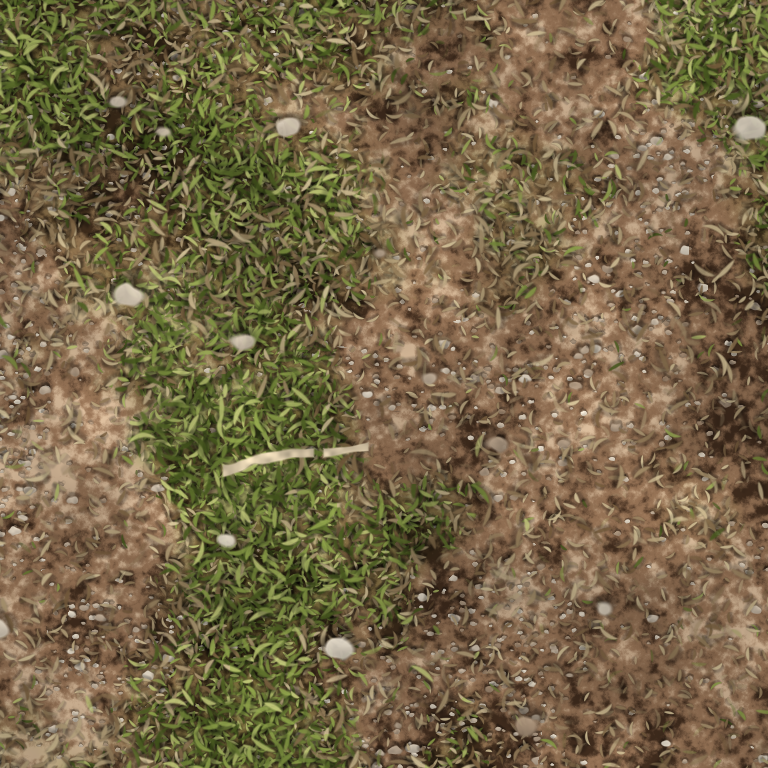
Reproduce this texture procedurally as a WebGL 1 fragment shader.

```glsl
precision highp float;
// Draws patchy grass on crumbly brown soil, with straw, pebbles and a broken stick.
uniform vec2 u_resolution;

float hash(vec2 p) {
  vec3 q = fract(p.xyx * 0.1031);
  q += dot(q, q.yzx + 33.33);
  return fract((q.x + q.y) * q.z);
}

vec2 hash2(vec2 p) {
  return vec2(hash(p), hash(p + 71.3));
}

float noise(vec2 p) {
  vec2 i = floor(p), f = fract(p);
  f = f * f * (3.0 - 2.0 * f);
  return mix(mix(hash(i), hash(i + vec2(1, 0)), f.x),
             mix(hash(i + vec2(0, 1)), hash(i + vec2(1, 1)), f.x), f.y);
}

float fbm(vec2 p) {
  float sum = 0.0, weight = 0.52;
  for (int i = 0; i < 5; i++) {
    sum += weight * noise(p);
    p = mat2(1.6, 1.2, -1.2, 1.6) * p + 17.3;
    weight *= 0.5;
  }
  return sum;
}

// Share of grass: a ragged upright band, wider at the top, and a tuft at the right.
float grassCover(vec2 p) {
  float band = 1.0 - abs(p.x - 0.43) / (0.3 + 0.25 * smoothstep(0.6, 1.0, p.y));
  vec2 tuft = (p - vec2(1.0, 0.7)) / vec2(0.09, 0.13);
  float field = fbm(p * 4.5 + 3.7) + 0.26 * (band - 0.5) + 0.4 * exp(-dot(tuft, tuft));
  return smoothstep(0.4, 0.68, field);
}

vec3 soil(vec2 p) {
  float broad = fbm(p * 5.0 + 40.0);
  float clods = fbm(p * 28.0 + 9.0);
  float grains = fbm(p * 95.0);
  float tone = 0.5 + 0.9 * (broad - 0.5) + 0.85 * (clods - 0.5) + 0.95 * (grains - 0.5);
  vec3 color = mix(vec3(0.22, 0.15, 0.10), vec3(0.51, 0.39, 0.29), smoothstep(0.1, 0.56, tone));
  return mix(color, vec3(0.73, 0.63, 0.52), smoothstep(0.54, 0.98, tone));
}

// One curved, tapering blade per cell; green in grass, mostly straw on soil.
void drawBlades(inout vec3 color, vec2 p, float cells, float seed, float cover, float lush) {
  vec2 grid = p * cells;
  for (float j = -1.0; j <= 1.0; j++)
  for (float i = -1.0; i <= 1.0; i++) {
    vec2 cell = floor(grid) + vec2(i, j);
    vec2 place = hash2(cell + seed), kind = hash2(cell + seed + 19.7);
    vec2 d = grid - cell - place;
    float angle = 6.2832 * kind.x;
    d = mat2(cos(angle), -sin(angle), sin(angle), cos(angle)) * d;
    d.y += (kind.y - 0.5) * 1.3 * d.x * d.x;
    float along = abs(d.x) / (0.35 + 0.45 * place.x);
    float side = 0.12 * (1.0 - min(along * along, 1.0));
    float tip = smoothstep(1.0, 0.7, along);
    float need = fract(kind.y * 7.0 + place.y * 3.0);
    float present = smoothstep(need - 0.08, need + 0.08, 0.12 + 0.85 * cover);
    float shadow = smoothstep(0.28, 0.0, abs(d.y + 0.12) - side) * tip;
    float blade = smoothstep(0.07, -0.07, abs(d.y) - side) * tip;
    float shade = fract(place.x * 13.0 + kind.x * 5.0);
    vec3 green = mix(vec3(0.24, 0.30, 0.10), vec3(0.50, 0.57, 0.26), smoothstep(0.0, 0.6, shade));
    green = mix(green, vec3(0.70, 0.72, 0.44), smoothstep(0.65, 1.0, shade));
    vec3 straw = mix(vec3(0.40, 0.31, 0.20), vec3(0.77, 0.71, 0.56), shade);
    float greenness = step(fract(place.y * 11.0 + kind.x), 0.08 + cover * mix(0.4, 0.95, lush));
    color *= 1.0 - 0.24 * shadow * present;
    color = mix(color, mix(straw, green, greenness), 0.88 * blade * present);
  }
}

// Lumpy stones of mixed size, lit from above.
void drawPebbles(inout vec3 color, vec2 p, float cells, float share) {
  vec2 grid = p * cells;
  float lump = noise(grid * 3.5) - 0.5;
  for (float j = -1.0; j <= 1.0; j++)
  for (float i = -1.0; i <= 1.0; i++) {
    vec2 cell = floor(grid) + vec2(i, j);
    vec2 place = hash2(cell + cells), kind = hash2(cell + cells + 53.1);
    vec2 d = grid - cell - place;
    float size = 0.14 + 0.2 * kind.y;
    float rim = length(d * vec2(0.8, 1.15)) - size + 0.2 * lump;
    float shadow = smoothstep(0.15, -0.05, rim - d.y * 0.5);
    float present = step(kind.x, share);
    vec3 stone = mix(vec3(0.58, 0.49, 0.40), vec3(0.87, 0.84, 0.78), fract(kind.y * 9.0));
    stone *= 0.96 + 0.3 * d.y + 0.15 * lump;
    color *= 1.0 - 0.3 * shadow * present;
    color = mix(color, stone, 0.9 * present * smoothstep(0.07, -0.07, rim));
  }
}

// Pale stick snapped near its middle.
void drawStick(inout vec3 color, vec2 p) {
  vec2 d = p - vec2(0.385, 0.405);
  d.y -= 0.14 * d.x + 0.012 * (noise(p * 30.0) - 0.5);
  float body = max(abs(d.y) - 0.003 - 0.006 * noise(p * 55.0), abs(d.x) - 0.095);
  body = max(body, 0.006 - abs(d.x - 0.03));
  color = mix(color, vec3(0.76, 0.70, 0.59) * (0.85 + 0.3 * noise(p * 120.0)), smoothstep(0.002, -0.002, body));
}

void main() {
  vec2 p = gl_FragCoord.xy / u_resolution.y;
  float cover = grassCover(p);
  float lush = smoothstep(0.3, 0.7, fbm(p * 6.0 + 81.0));
  vec3 color = soil(p);
  color = mix(color, color * vec3(0.80, 0.92, 0.68), cover);

  // Crumbs and stones gather in loose clusters on bare ground.
  float cluster = smoothstep(0.35, 0.75, noise(p * 6.0 + 23.0)) * (1.0 - 0.7 * cover);
  drawPebbles(color, p, 90.0, 0.06 + 0.3 * cluster);
  drawPebbles(color, p, 52.0, 0.02 + 0.14 * cluster);
  for (float k = 0.0; k < 7.0; k++)
    drawBlades(color, p, 74.0 - 6.0 * k, 31.0 * k, cover, lush);
  drawPebbles(color, p, 21.0, 0.03);
  drawStick(color, p);

  color *= 0.86 + 0.4 * fbm(p * 9.0 + 62.0);
  gl_FragColor = vec4(color, 1.0);
}
```
